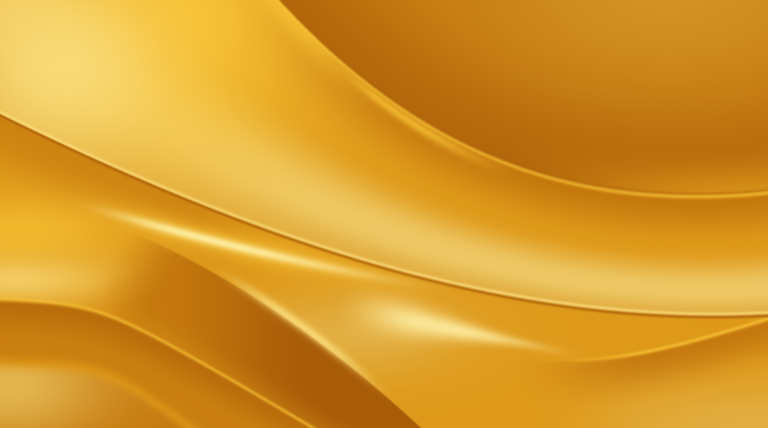
This background is drawn by a Shadertoy shader. Its source:

```glsl
const vec3 BROWN  = vec3(0.66, 0.36, 0.03);
const vec3 AMBER  = vec3(0.77, 0.47, 0.05);
const vec3 GOLD   = vec3(0.87, 0.60, 0.10);
const vec3 YELLOW = vec3(0.97, 0.76, 0.20);
const vec3 SAND   = vec3(0.89, 0.71, 0.31);
const vec3 CREAM  = vec3(0.98, 0.87, 0.49);
const vec3 WHITE  = vec3(1.00, 0.94, 0.65);
const float RIM_WIDTH = 0.004;
const float RIM_GLOW = 0.65;

// Fold outlines: height as a function of x, both in canvas units
float upperEdge(float x) {
    float d = abs(x - 0.91);
    return 0.54 + d * d * (1.0 + 0.97 * d);
}
float bandEdge(float x) {
    float d = abs(x - 0.93);
    return 0.262 + d * d * (0.68 - 0.145 * d);
}
float foldEdge(float x) {
    float d = x - 0.3125;
    return 0.326 - d * (1.1 + 1.2 * d);
}
float hill(float x, float top, float bend, float softness, float fall) {
    float d = x - bend;
    return top - fall * (d + sqrt(d * d + softness * softness));
}
float rightEdge(float x) {
    float d = max(x - 0.73, 0.0);
    return 0.156 + d * d * (2.0 - 2.4 * d);
}

float bell(float d, float width) {
    d /= width;
    return exp(-d * d);
}
float glow(vec2 p, vec2 center, vec2 size) {
    vec2 d = (p - center) / size;
    return exp(-dot(d, d));
}
float window(float x, float a, float b, float c, float d) {
    return smoothstep(a, b, x) * (1.0 - smoothstep(c, d, x));
}
float cover(float d) {
    float px = 1.0 / iResolution.y;
    return smoothstep(-px, px, d);
}

vec3 upperPanel(vec2 p, float d) {
    vec3 col = mix(BROWN, AMBER, 0.35 + 0.65 * smoothstep(0.0, 0.35, d));
    col = mix(col, vec3(0.83, 0.59, 0.16), 0.85 * glow(p, vec2(0.87, 1.03), vec2(0.25, 0.25)));
    return mix(col, GOLD, 0.8 * bell(d, 0.07) * smoothstep(0.65, 0.95, p.x));
}

vec3 wideBand(vec2 p, float above, float below) {
    float t = above / (above + below);
    vec3 col = mix(mix(GOLD, SAND, 0.75), mix(SAND, CREAM, 0.45), smoothstep(0.0, 0.2, t));
    col = mix(col, GOLD, smoothstep(0.22, 0.58, t));
    col = mix(col, AMBER, smoothstep(0.55, 1.0, t));
    // Light pooling in the upper left
    col = mix(col, YELLOW, 0.95 * glow(p, vec2(0.24, 0.98), vec2(0.20, 0.34)));
    col = mix(col, CREAM, 0.85 * glow(p, vec2(0.08, 0.84), vec2(0.13, 0.20)));
    // Sheen that follows the upper edge
    col = mix(col, YELLOW, 0.8 * bell(below, 0.05) * (1.0 - smoothstep(0.38, 0.5, p.x)));
    return mix(col, YELLOW, 0.75 * bell(below - 0.017, 0.014) * window(p.x, 0.43, 0.5, 0.54, 0.68));
}

vec3 lowerFolds(vec2 p, float under, float hillTop) {
    // Left slope
    vec3 col = mix(AMBER, GOLD, 0.35 + 0.65 * smoothstep(0.02, 0.18, under));
    col = mix(col, YELLOW, 0.75 * glow(p, vec2(0.03, 0.46), vec2(0.13, 0.08)));
    col = mix(col, CREAM, 0.7 * glow(p, vec2(0.02, 0.345), vec2(0.13, 0.055)));
    // Right hollow and shaded inner fold
    float d = p.y - foldEdge(p.x);
    float right = smoothstep(-0.004, 0.004, d);
    vec3 hollow = mix(GOLD, SAND, 0.75 * glow(p, vec2(0.46, 0.22), vec2(0.14, 0.10)));
    col = mix(col, hollow, right * smoothstep(0.22, 0.38, p.x));
    vec3 shade = mix(AMBER, BROWN, smoothstep(0.2, 0.42, p.x));
    shade = mix(shade, GOLD, 0.3 * bell(p.y - hillTop, 0.04));
    float fade = smoothstep(0.10, 0.21, p.x + 0.35 * (0.3 - p.y));
    col = mix(col, shade, (1.0 - right) * fade);
    col = mix(col, CREAM, 0.8 * bell(d - 0.008, 0.015) * window(p.x, 0.27, 0.37, 0.41, 0.52));
    // Narrow and broad reflections
    float s = p.x - 0.117;
    float streak = p.y - (0.516 - 0.53 * s + 0.25 * s * s);
    float reach = window(p.x, 0.09, 0.24, 0.30, 0.60);
    col = mix(col, YELLOW, 0.65 * bell(streak, 0.032) * reach);
    col = mix(col, WHITE, 0.9 * bell(streak, 0.012) * reach);
    float sheen = p.y - (0.267 - 0.36 * (p.x - 0.488));
    float taper = mix(0.045, 0.011, smoothstep(0.46, 0.70, p.x));
    col = mix(col, WHITE, 0.85 * bell(sheen, taper) * window(p.x, 0.43, 0.55, 0.59, 0.77));
    // Lower right shadow
    float f = rightEdge(p.x) - p.y;
    vec3 shadow = mix(AMBER, GOLD, smoothstep(0.01, 0.13, f));
    shadow = mix(shadow, SAND, 0.75 * glow(p, vec2(1.0, 0.0), vec2(0.25, 0.11)));
    col = mix(col, shadow, cover(f) * smoothstep(0.66, 0.85, p.x));
    return mix(col, YELLOW, 0.75 * bell(f, 0.005) * smoothstep(0.70, 0.85, p.x));
}

vec3 cornerHill(vec2 p, float depth) {
    vec3 col = mix(mix(AMBER, BROWN, 0.4), mix(AMBER, GOLD, 0.2), smoothstep(0.0, 0.10, depth));
    float inner = hill(p.x, 0.158, 0.14, 0.05, 0.7) - p.y;
    vec3 bowl = mix(AMBER, SAND, glow(p, vec2(0.01, 0.10), vec2(0.13, 0.13)));
    col = mix(col, bowl, smoothstep(-0.006, 0.01, inner));
    return mix(col, GOLD, 0.7 * bell(inner, 0.016));
}

void mainImage(out vec4 fragColor, in vec2 fragCoord) {
    vec2 p = fragCoord / iResolution.xy;
    float top = p.y - upperEdge(p.x);
    float band = p.y - bandEdge(p.x);
    float hillTop = hill(p.x, 0.31, 0.125, 0.07, 0.54);
    float corner = hillTop - p.y;

    // Layers from the bottom up
    vec3 col = lowerFolds(p, -band, hillTop);
    col = mix(col, cornerHill(p, corner), cover(corner));
    col = mix(col, wideBand(p, max(band, 0.0), max(-top, 0.001)), cover(band));
    col = mix(col, upperPanel(p, top), cover(top));

    // Embossed rims
    col = mix(col, BROWN, 0.7 * bell(band + 0.003, RIM_WIDTH));
    col = mix(col, CREAM, RIM_GLOW * bell(band - 0.005, RIM_WIDTH));
    col = mix(col, BROWN, 0.4 * bell(top - 0.007, RIM_WIDTH));
    col = mix(col, YELLOW, RIM_GLOW * bell(top, 1.3 * RIM_WIDTH));
    col = mix(col, YELLOW, RIM_GLOW * bell(corner, 1.3 * RIM_WIDTH));
    fragColor = vec4(col, 1.0);
}
```
